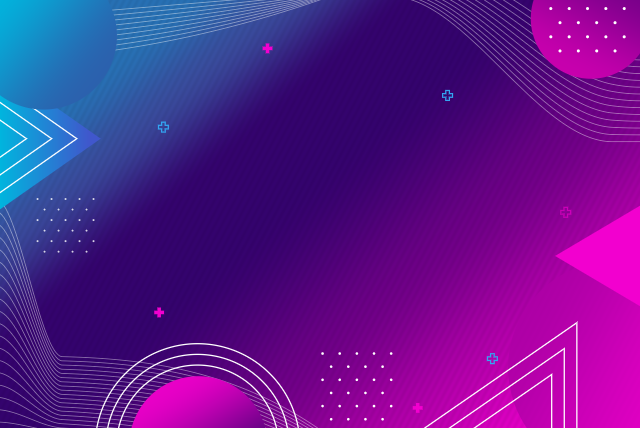
Give the GLSL for this background, as a Shadertoy shader.

```glsl
// Canvas units: 150 wide, 100 high
const vec2 CANVAS = vec2(150.0, 100.0);
const vec3 WHITE = vec3(1.0);
const vec3 STEEL_BLUE = vec3(0.15, 0.43, 0.69);
const vec3 DUSK_BLUE = vec3(0.22, 0.29, 0.60);
const vec3 INDIGO = vec3(0.20, 0.01, 0.42);
const vec3 PURPLE = vec3(0.45, 0.00, 0.53);
const vec3 ORCHID = vec3(0.68, 0.00, 0.65);
const vec3 MAGENTA = vec3(0.91, 0.00, 0.78);
const vec3 HOT_PINK = vec3(0.95, 0.00, 0.81);
const vec3 CYAN = vec3(0.00, 0.71, 0.87);
const vec3 SKY = vec3(0.20, 0.65, 0.95);
const vec3 ROYAL = vec3(0.25, 0.34, 0.80);
const vec2 GRADIENT_AXIS = vec2(0.65, -0.76);
const float STRIPE_PERIOD = 1.4;
const float STRIPE_STRENGTH = 0.025;
const float WAVE_OPACITY = 0.45;
const float HAIRLINE = 0.09;
const float OUTLINE = 0.15;

float pixel;

float cover(float d) { return clamp(0.5 - d / pixel, 0.0, 1.0); }
float stroke(float d, float halfWidth) { return cover(abs(d) - halfWidth); }

void paint(inout vec3 col, vec3 ink, float alpha) { col = mix(col, ink, alpha); }

float circle(vec2 p, vec2 center, float radius) { return length(p - center) - radius; }

// Gradient position across a disc, 0 to 1 along a direction
float across(vec2 p, vec2 center, float radius, vec2 dir) {
    return smoothstep(-1.0, 1.0, dot(p - center, normalize(dir)) / radius);
}

// Sideways wedge: q.x runs from the apex into the opening
float wedge(vec2 q, float slope) {
    return (abs(q.y) - slope * q.x) / sqrt(1.0 + slope * slope);
}

// Wedge with a vertical right side and a falling left side
float sail(vec2 q, float slope) {
    return max(q.x, (q.y - slope * q.x) / sqrt(1.0 + slope * slope));
}

float plusSign(vec2 q) {
    const float REACH = 1.15, ARM = 0.42;
    q = abs(q);
    return min(max(q.x - REACH, q.y - ARM), max(q.x - ARM, q.y - REACH));
}

// Staggered dots: rows of five and four in turn
float dots(vec2 p, vec2 topLeft, vec2 gap, float rows, float radius) {
    vec2 q = (p - topLeft) * vec2(1.0, -1.0) / gap;
    float row = clamp(round(q.y), 0.0, rows - 1.0);
    float odd = mod(row, 2.0);
    float column = clamp(round(q.x - 0.5 * odd), 0.0, 4.0 - odd);
    return length((q - vec2(column + 0.5 * odd, row)) * gap) - radius;
}

// Evenly spread lines between two bounding curves
float waves(float y, float low, float high, float count) {
    float s = (y - low) / max(high - low, 0.1) * (count - 1.0);
    float gap = abs(s - clamp(round(s), 0.0, count - 1.0));
    float slope = max(length(vec2(dFdx(s), dFdy(s))), 1e-4);
    return stroke(gap / slope * pixel, HAIRLINE) * WAVE_OPACITY;
}

vec3 background(vec2 p) {
    float t = dot(p - vec2(0.0, CANVAS.y), GRADIENT_AXIS);
    vec3 col = mix(STEEL_BLUE, DUSK_BLUE, smoothstep(28.0, 45.0, t));
    col = mix(col, INDIGO, smoothstep(42.0, 63.0, t));
    col = mix(col, PURPLE, smoothstep(78.0, 120.0, t));
    col = mix(col, ORCHID, smoothstep(112.0, 139.0, t));
    col = mix(col, MAGENTA, smoothstep(132.0, 164.0, t));
    float stripe = sin(6.2832 * dot(p, vec2(0.88, -0.47)) / STRIPE_PERIOD);
    return col * (1.0 + STRIPE_STRENGTH * stripe);
}

void mainImage(out vec4 fragColor, in vec2 fragCoord) {
    vec2 p = fragCoord / iResolution.xy * CANVAS;
    pixel = CANVAS.y / iResolution.y;
    float depth = CANVAS.y - p.y;
    vec3 col = background(p);

    // Wave bundles: top left, top right, bottom left
    float u = (p.x - 27.0) / 47.9;
    paint(col, WHITE, waves(depth, 2.3 - 4.0 * u, 11.7 - 7.0 * u - 4.7 * u * u, 9.0));
    paint(col, WHITE, waves(depth, -8.0 + 22.0 * smoothstep(100.0, 150.0, p.x),
                            -0.8 + 33.9 * smoothstep(91.8, 143.5, p.x), 13.0));
    float v = p.x / 75.6;
    paint(col, WHITE, waves(p.y, -1.5 - 12.0 * v * v,
                            53.5 - 36.7 * smoothstep(-1.0, 14.6, p.x) - 17.6 * v * v * v, 20.0));

    // Solid shapes on the right
    vec2 c = vec2(144.1, 14.1);
    paint(col, mix(ORCHID, MAGENTA, across(p, c, 25.0, vec2(1.0, -0.5))), 0.85 * cover(circle(p, c, 25.0)));
    paint(col, HOT_PINK, cover(wedge(p - vec2(130.1, 40.2), 0.59)));

    // Blue arrow, nested chevrons and sails
    paint(col, mix(CYAN, ROYAL, clamp(p.x / 21.0, 0.0, 1.0)), cover(wedge(vec2(23.6 - p.x, p.y - 67.6), 0.7)));
    for (float i = 0.0; i < 3.0; i++) {
        paint(col, WHITE, stroke(wedge(vec2(18.0 - 5.9 * i - p.x, p.y - 67.6), 0.7), OUTLINE));
        paint(col, WHITE, stroke(sail(p - vec2(135.2 - 2.95 * i, 24.6 - 6.05 * i), 0.69), OUTLINE));
        paint(col, WHITE, stroke(circle(p, vec2(46.3, -4.3), 24.0 - 2.5 * i), OUTLINE));
    }

    // Gradient discs
    c = vec2(10.2, 91.6);
    paint(col, mix(CYAN, vec3(0.17, 0.38, 0.68), across(p, c, 17.2, vec2(1.0, -0.8))), cover(circle(p, c, 17.2)));
    c = vec2(138.5, 95.7);
    paint(col, mix(PURPLE, vec3(0.78, 0.0, 0.68), across(p, c, 14.1, vec2(-0.5, -1.0))), cover(circle(p, c, 14.1)));
    c = vec2(46.5, -4.1);
    paint(col, mix(MAGENTA, INDIGO, across(p, c, 16.2, vec2(0.6, -1.0))), cover(circle(p, c, 16.2)));

    // Dot fields
    paint(col, WHITE, 0.8 * cover(dots(p, vec2(8.8, 53.5), vec2(3.28, 2.46), 6.0, 0.22)));
    paint(col, WHITE, cover(dots(p, vec2(75.6, 17.4), vec2(4.02, 3.07), 6.0, 0.3)));
    paint(col, WHITE, cover(dots(p, vec2(129.1, 98.0), vec2(4.3, 3.3), 4.0, 0.35)));

    // Plus signs, solid and outlined
    float solid = min(plusSign(p - vec2(62.7, 88.7)), min(plusSign(p - vec2(37.3, 27.0)), plusSign(p - vec2(97.9, 4.7))));
    float hollow = min(plusSign(p - vec2(38.3, 70.3)), min(plusSign(p - vec2(104.9, 77.7)), plusSign(p - vec2(115.4, 16.2))));
    paint(col, HOT_PINK, cover(solid));
    paint(col, SKY, stroke(hollow, OUTLINE));
    paint(col, MAGENTA, 0.7 * stroke(plusSign(p - vec2(132.6, 50.4)), OUTLINE));

    fragColor = vec4(col, 1.0);
}
```
